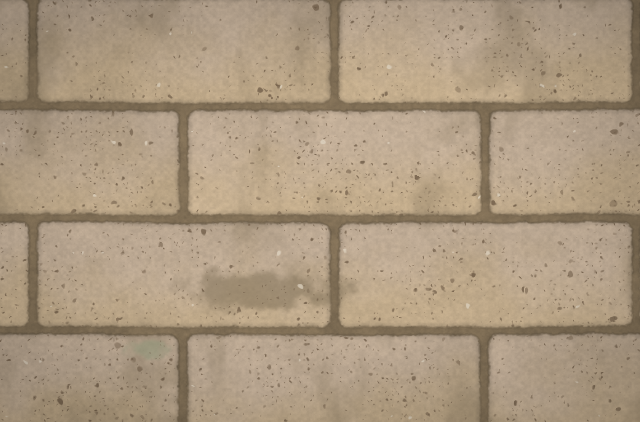
This texture is drawn by a WebGL 2 fragment shader. Its source:

```glsl
#version 300 es
precision highp float;

uniform vec2 u_resolution;
out vec4 fragColor;

// Lengths are fractions of the canvas height
#define PITCH vec2(0.7146, 0.2657)
#define FIRST_JOINT vec2(0.077, 0.2165)
#define ROW_SHIFT 0.358
#define JOINT vec2(0.0225, 0.0205)
#define CORNER 0.020
#define PIT_AMOUNT 0.34
#define STAIN_CENTER vec2(0.61, 0.315)
#define SMEAR_CENTER vec2(0.345, 0.176)
#define VIGNETTE 0.20

const vec3 COOL_FACE = vec3(0.745, 0.668, 0.582);
const vec3 WARM_FACE = vec3(0.760, 0.672, 0.545);
const vec3 MORTAR = vec3(0.515, 0.445, 0.345);
const vec3 PIT = vec3(0.43, 0.355, 0.275);
const vec3 STAIN = vec3(0.50, 0.44, 0.345);
const vec3 SMEAR = vec3(0.57, 0.62, 0.50);
const vec3 FLECK = vec3(0.87, 0.83, 0.76);

float hash(vec2 p) {
    return fract(sin(dot(p, vec2(127.1, 311.7))) * 43758.5453);
}

float noise(vec2 p) {
    vec2 i = floor(p), f = fract(p);
    f = f * f * (3.0 - 2.0 * f);
    return mix(mix(hash(i), hash(i + vec2(1, 0)), f.x),
               mix(hash(i + vec2(0, 1)), hash(i + vec2(1, 1)), f.x), f.y);
}

float fbm(vec2 p) {
    float sum = 0.0, amp = 0.5;
    for (int i = 0; i < 4; i++) {
        sum += amp * noise(p);
        p = p * 2.03 + 17.3;
        amp *= 0.5;
    }
    return sum / 0.9375;
}

float roundedBox(vec2 p, vec2 halfSize, float r) {
    vec2 d = abs(p) - halfSize + r;
    return length(max(d, 0.0)) + min(max(d.x, d.y), 0.0) - r;
}

// Coverage of randomly turned oval specks, at most one per cell
float specks(vec2 p, float cell, float chance, float seed, float px) {
    vec2 id = floor(p / cell) + seed;
    float size = hash(id + 3.7);
    vec2 center = 0.3 + 0.4 * vec2(hash(id + 11.3), hash(id + 23.9));
    vec2 q = fract(p / cell) - center;
    float a = 6.2832 * hash(id + 41.1);
    q = mat2(cos(a), sin(a), -sin(a), cos(a)) * q;
    q.y *= 1.0 + 0.9 * hash(id + 5.3);
    float d = (length(q) - mix(0.08, 0.27, size * size)) * cell;
    return step(hash(id), chance) * (1.0 - smoothstep(-px, px, d));
}

// Soft ragged blot
float blot(vec2 p, vec2 center, vec2 radius) {
    float d = length((p - center) / radius) + 1.1 * (fbm(p * 28.0) - 0.5);
    return 1.0 - smoothstep(0.45, 1.1, d);
}

void main() {
    float px = 1.0 / u_resolution.y;
    vec2 p = gl_FragCoord.xy * px;
    float aspect = u_resolution.x * px;

    // Running bond with slightly uneven rows
    vec2 g = p - FIRST_JOINT;
    g.y += 0.004 * (noise(vec2(p.x * 5.0, 2.0)) - 0.5);
    float row = floor(g.y / PITCH.y);
    g.x -= ROW_SHIFT * mod(row, 2.0) + 0.008 * (hash(vec2(row, 8.0)) - 0.5);
    vec2 id = vec2(floor(g.x / PITCH.x), row);
    vec2 q = g - (id + 0.5) * PITCH;
    float tone = hash(id + 31.0);

    // Rounded block with a worn outline
    float d = roundedBox(q, 0.5 * (PITCH - JOINT), CORNER);
    d += 0.007 * (fbm(p * 38.0) - 0.5) + 0.003 * (noise(p * 190.0) - 0.5);
    float face = 1.0 - smoothstep(-0.0015 - px, 0.0015 + px, d);

    // Face: cool at the top, warm at the foot, clouded and grainy
    float cloud = fbm(p * 7.0 + tone * 19.0);
    float grain = fbm(p * 130.0);
    float warmth = smoothstep(0.35, -0.4, q.y / PITCH.y + 0.9 * (cloud - 0.5));
    vec3 block = mix(COOL_FACE, WARM_FACE, warmth);
    block *= 0.985 + 0.05 * (tone - 0.5) + 0.12 * (cloud - 0.5) + 0.13 * (grain - 0.5);
    block *= mix(0.90, 1.0, smoothstep(0.0, 0.013, -d));

    // Grime, larger stain and a pale green smear
    float grime = smoothstep(0.55, 0.8, fbm(p * vec2(10.0, 6.0) + 40.0));
    block = mix(block, STAIN, 0.28 * grime);
    block = mix(block, STAIN, 0.55 * blot(p, STAIN_CENTER, vec2(0.23, 0.055)));
    block = mix(block, SMEAR, 0.45 * blot(p, SMEAR_CENTER, vec2(0.07, 0.026)));

    // Pits of growing size, gathered in patches
    vec2 warped = p + 0.005 * (vec2(noise(p * 130.0), noise(p * 130.0 + 50.0)) - 0.5);
    float density = PIT_AMOUNT * smoothstep(0.2, 0.75, fbm(p * 9.0 + 70.0));
    for (int i = 0; i < 4; i++) {
        float k = float(i);
        float cell = 0.011 * pow(1.45, k);
        float pit = specks(warped + 0.37 * k, cell, density / (1.0 + 0.65 * k), 60.0 * k, px);
        float depth = 0.35 + 0.5 * hash(floor((warped + 0.37 * k) / cell) + 9.0);
        block = mix(block, PIT, pit * depth);
    }
    block = mix(block, FLECK, 0.7 * specks(warped, 0.026, 0.02, 300.0, px));

    // Mortar, shaded along the blocks and most above their top edges
    vec3 joint = MORTAR * (0.97 + 0.16 * (fbm(p * 24.0) - 0.5) + 0.16 * (grain - 0.5));
    float contact = 1.0 - smoothstep(0.0, 0.007, d);
    joint *= 1.0 - contact * mix(0.08, 0.17, step(0.0, q.y));

    // Light falling off toward the corners
    vec3 color = mix(joint, block, face);
    vec2 away = (p - vec2(0.5 * aspect, 0.52)) / vec2(0.5 * aspect, 0.5);
    color *= 1.015 - VIGNETTE * smoothstep(0.1, 2.0, dot(away, away));
    fragColor = vec4(color, 1.0);
}
```
